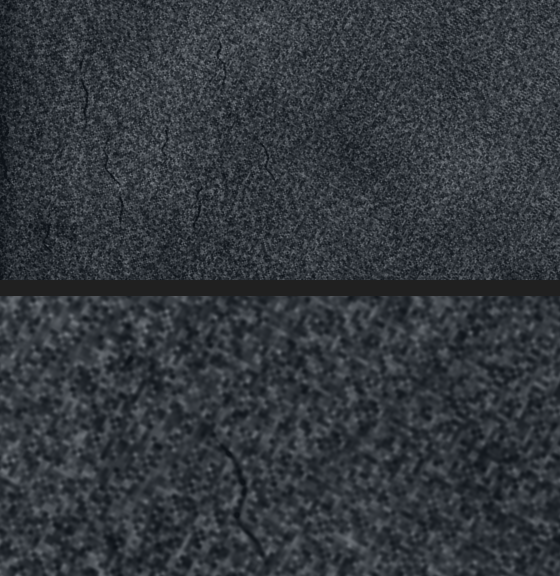
Top, the full canvas; bottom, a detail of the centre.
Write a Shadertoy shader that draws this texture.

```glsl
// Dark blue-grey slate: fine mineral grain over cloudy tone, with thin wandering
// cracks on the left and soft arched folds. Layers of value noise add up to one
// height-like signal, which is then mapped to a narrow cool grey ramp.
#define GRAIN_FREQ 185.0
#define GRAIN_AMOUNT 5.7
#define TONE_AMOUNT 2.1
#define STREAK_AMOUNT 0.3
#define CRACK_COUNT 9
#define CRACK_WIDTH 0.0036
#define CRACK_DEPTH 2.6
#define FOLD_COUNT 6
#define FOLD_DEPTH 0.85
#define MID_GREY 0.225
#define CONTRAST 0.070
#define TINT vec3(-0.02, 0.0, 0.022)

float hash(vec2 p) {
    return fract(sin(dot(p, vec2(127.1, 311.7))) * 43758.5453);
}

float noise(vec2 p) {
    vec2 cell = floor(p), f = fract(p);
    f = f * f * (3.0 - 2.0 * f);
    float low = mix(hash(cell), hash(cell + vec2(1, 0)), f.x);
    float high = mix(hash(cell + vec2(0, 1)), hash(cell + vec2(1, 1)), f.x);
    return mix(low, high, f.y);
}

vec2 turn(vec2 p, float angle) {
    float c = cos(angle), s = sin(angle);
    return vec2(c * p.x - s * p.y, s * p.x + c * p.y);
}

// Centred noise sum, roughly -0.5 to 0.5
float cloud(vec2 p) {
    float sum = 0.0, weight = 0.5;
    for (int i = 0; i < 5; i++) {
        sum += weight * (noise(p) - 0.5);
        p = turn(p, 0.64) * 2.05 + 7.3;
        weight *= 0.55;
    }
    return sum;
}

// Two sizes of speckle, turned apart so that no lattice shows
float grain(vec2 p) {
    float fine = noise(turn(p, 0.5) * GRAIN_FREQ) - 0.5;
    float coarse = noise(turn(p, 1.2) * GRAIN_FREQ * 0.59 + 31.7) - 0.5;
    return 0.6 * fine + 0.4 * coarse;
}

// Dark upright cracks with a faintly lit right lip
float cracks(vec2 p) {
    float sum = 0.0;
    for (int i = 0; i < CRACK_COUNT; i++) {
        float id = float(i);
        float seed = id * 17.0 + 3.0;
        float middle = mix(0.12, 0.88, fract(id * 0.618 + 0.45));
        float reach = mix(0.08, 0.22, hash(vec2(seed, 2.0)));
        float x = 0.02 + id * 0.112 + 0.05 * hash(vec2(seed, 3.0));
        x += 0.09 * (noise(vec2(p.y * 7.0, seed)) - 0.5);
        x += 0.03 * (noise(vec2(p.y * 30.0, seed + 5.0)) - 0.5);
        float taper = smoothstep(reach, reach * 0.5, abs(p.y - middle));
        float broken = smoothstep(0.2, 0.5, noise(vec2(p.y * 22.0, seed + 9.0)));
        float width = CRACK_WIDTH * (0.5 + 0.6 * taper);
        float d = (p.x - x) / width;
        float lip = (d - 2.2) / 1.4;
        sum += taper * mix(0.35, 1.0, broken) * (exp(-d * d) - 0.18 * exp(-lip * lip));
    }
    return sum;
}

// Soft shadows hanging below short arched ridges
float folds(vec2 p) {
    float sum = 0.0;
    for (int i = 0; i < FOLD_COUNT; i++) {
        float id = float(i);
        vec2 centre = vec2(0.2 + 0.25 * id, mix(0.15, 0.85, hash(vec2(id, 41.0))));
        float span = mix(0.07, 0.14, hash(vec2(id, 43.0)));
        float across = (p.x - centre.x) / span;
        float ridge = centre.y - 0.035 * across * across;
        ridge += 0.05 * (noise(vec2(p.x * 13.0, id * 9.0)) - 0.5);
        float below = ridge - p.y;
        float shade = smoothstep(-0.008, 0.008, below) * exp(-max(below, 0.0) * 32.0);
        sum += shade * exp(-across * across) * mix(0.5, 1.0, hash(vec2(id, 47.0)));
    }
    return sum;
}

void mainImage(out vec4 fragColor, in vec2 fragCoord) {
    vec2 p = fragCoord / iResolution.y;
    float aspect = iResolution.x / iResolution.y;

    // Cloudy tone and faint upright streaks that fade to the right
    float level = 0.12 + TONE_AMOUNT * cloud(p * 2.3 + 4.0);
    float streak = noise(p * vec2(61.0, 6.0)) - 0.5;
    level += STREAK_AMOUNT * streak * (1.0 - 0.6 * p.x / aspect);

    // Worn left border and gently dimmed edges
    float border = 0.015 + 0.05 * noise(vec2(p.y * 6.0, 2.0));
    level -= 0.85 * (1.0 - smoothstep(0.0, border * 1.4, p.x));
    vec2 edge = abs(fragCoord / iResolution.xy - 0.5) * 2.0;
    level -= 0.2 * pow(edge.x, 8.0) + 0.2 * pow(edge.y, 8.0);

    // Relief and speckle
    level -= FOLD_DEPTH * folds(p) + CRACK_DEPTH * cracks(p);
    level += GRAIN_AMOUNT * grain(p);

    // Slightly skewed ramp: deep darks, rarer pale flecks
    level = clamp(level, -3.0, 3.5);
    float grey = MID_GREY + CONTRAST * (level + 0.1 * (level * level - 1.0));
    fragColor = vec4(clamp(grey + TINT, 0.0, 1.0), 1.0);
}
```
